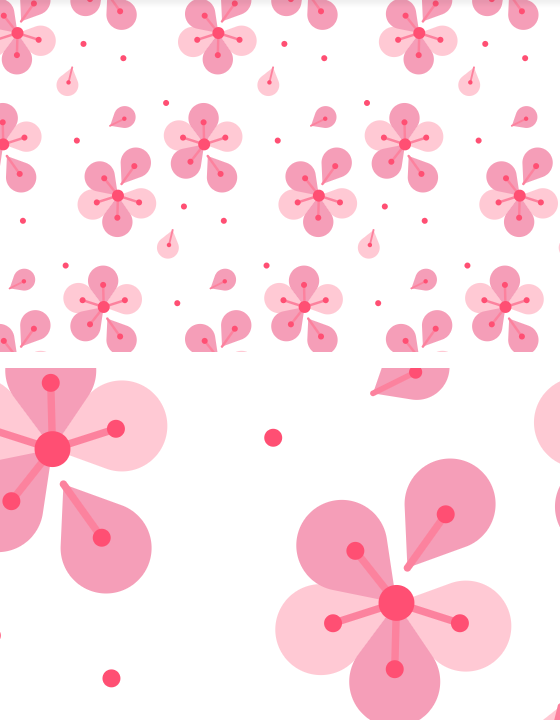
Top, the full canvas; bottom, a detail of the centre.
Give the GLSL for this pattern, as a WebGL 1 fragment shader.

```glsl
precision highp float;
// Half-drop repeat of pink blossoms, loose petals and dots on white.

uniform vec2 u_resolution;

const float CANVAS_WIDTH = 768.0;           // design units across the canvas
const vec2 REPEAT = vec2(275.5, 223.0);     // column and row spacing
const vec3 ROSE = vec3(0.96, 0.62, 0.72);
const vec3 BLUSH = vec3(1.0, 0.79, 0.83);
const vec3 FILAMENT = vec3(0.99, 0.51, 0.62);
const vec3 CORAL = vec3(1.0, 0.31, 0.45);

// Offset from the nearest copy of an anchor; odd rows shift half a column.
vec2 nearestCopy(vec2 p, vec2 anchor) {
  vec2 q = p - anchor;
  float row = floor(q.y / REPEAT.y + 0.5);
  q -= row * vec2(0.5 * REPEAT.x, REPEAT.y);
  q.x = mod(q.x + 0.5 * REPEAT.x, REPEAT.x) - 0.5 * REPEAT.x;
  return q;
}

float discDistance(vec2 p, vec2 center, float radius) {
  return length(p - center) - radius;
}

float segmentDistance(vec2 p, vec2 a, vec2 b, float halfWidth) {
  vec2 ab = b - a;
  float t = clamp(dot(p - a, ab) / dot(ab, ab), 0.0, 1.0);
  return length(p - a - ab * t) - halfWidth;
}

// Pointed at tip, widening along tangents to a round bulb.
float teardropDistance(vec2 p, vec2 tip, vec2 bulb, float radius) {
  vec2 axis = bulb - tip;
  float len = length(axis);
  axis /= len;
  vec2 q = p - tip;
  q = vec2(abs(q.x * axis.y - q.y * axis.x), dot(q, axis));
  float s = radius / len;
  float c = sqrt(1.0 - s * s);
  float along = dot(q, vec2(s, c));
  if (along < 0.0) return length(q);
  if (along > c * len) return length(q - vec2(0.0, len)) - radius;
  return dot(q, vec2(c, -s));
}

vec3 paint(vec3 base, vec3 tint, float dist, float pixel) {
  return mix(base, tint, clamp(0.5 - dist / pixel, 0.0, 1.0));
}

vec3 petal(vec3 base, vec3 tint, vec2 p, vec2 tip, vec2 bulb, float radius, float pixel) {
  return paint(base, tint, teardropDistance(p, tip, bulb, radius), pixel);
}

vec3 stamen(vec3 base, vec2 p, vec2 root, vec2 end, float halfWidth, float knob, float pixel) {
  base = paint(base, FILAMENT, segmentDistance(p, root, end, halfWidth), pixel);
  return paint(base, CORAL, discDistance(p, end, knob), pixel);
}

// Four joined petals and one detached petal.
vec3 blossom(vec3 base, vec2 p, float pixel) {
  vec2 heart = vec2(0.0);
  vec2 looseTip = vec2(5.0, -16.0);
  float radius = 20.8;
  base = petal(base, BLUSH, p, heart, vec2(-34.6, 12.2), radius, pixel);
  base = petal(base, BLUSH, p, heart, vec2(31.7, 10.6), radius, pixel);
  base = petal(base, ROSE, p, heart, vec2(-25.0, -26.3), radius, pixel);
  base = petal(base, ROSE, p, heart, vec2(-0.8, 36.0), radius, pixel);
  base = petal(base, ROSE, p, looseTip, vec2(24.5, -45.2), radius, pixel);
  base = stamen(base, p, heart, vec2(-29.0, 9.3), 1.7, 4.1, pixel);
  base = stamen(base, p, heart, vec2(29.0, 9.3), 1.7, 4.1, pixel);
  base = stamen(base, p, heart, vec2(-18.8, -23.8), 1.7, 4.1, pixel);
  base = stamen(base, p, heart, vec2(-0.8, 30.3), 1.7, 4.1, pixel);
  base = stamen(base, p, looseTip, vec2(22.5, -40.5), 1.7, 4.1, pixel);
  return paint(base, CORAL, discDistance(p, heart, 8.2), pixel);
}

// Small fallen petal with its tip at the local origin.
vec3 fallenPetal(vec3 base, vec3 tint, vec2 p, vec2 bulb, vec2 knob, float pixel) {
  base = petal(base, tint, p, vec2(0.0), bulb, 15.0, pixel);
  return stamen(base, p, vec2(0.0), knob, 1.3, 3.0, pixel);
}

vec3 dot4(vec3 base, vec2 p, vec2 anchor, float pixel) {
  return paint(base, CORAL, discDistance(nearestCopy(p, anchor), vec2(0.0), 4.1), pixel);
}

void main() {
  float pixel = CANVAS_WIDTH / u_resolution.x;
  vec2 p = vec2(gl_FragCoord.x, u_resolution.y - gl_FragCoord.y) * pixel;
  vec3 color = vec3(1.0);

  // Blossoms: one upright, one mirrored top to bottom
  color = blossom(color, nearestCopy(p, vec2(24.0, 45.3)), pixel);
  color = blossom(color, nearestCopy(p, vec2(280.0, 198.0)) * vec2(1.0, -1.0), pixel);

  // Fallen petals
  color = fallenPetal(color, BLUSH, nearestCopy(p, vec2(99.0, 92.5)),
                      vec2(-6.5, 24.2), vec2(-5.0, 20.5), pixel);
  color = fallenPetal(color, ROSE, nearestCopy(p, vec2(151.0, 172.5)),
                      vec2(20.0, -12.0), vec2(19.5, -9.7), pixel);

  // Scattered dots
  color = dot4(color, p, vec2(114.5, 60.2), pixel);
  color = dot4(color, p, vec2(169.2, 79.8), pixel);
  color = dot4(color, p, vec2(105.4, 192.8), pixel);
  color = dot4(color, p, vec2(227.8, 141.2), pixel);

  // Faint shadow along the top edge
  color *= 1.0 - 0.06 * (1.0 - smoothstep(0.0, 12.0, p.y));
  gl_FragColor = vec4(color, 1.0);
}
```
